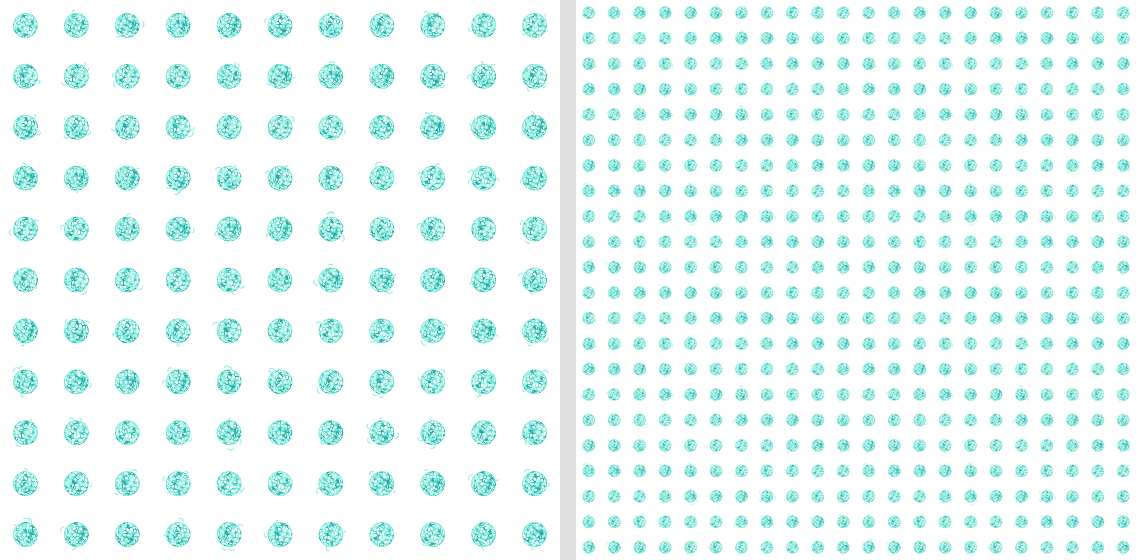
Left: one tile. Right: repeated 2 by 2.
Write a WebGL 2 fragment shader that draws this pattern.

```glsl
#version 300 es
precision highp float;
// Eleven by eleven grid of small turquoise veined spheres with stray wisps on white.

uniform vec2 u_resolution;
out vec4 fragColor;

const float TAU = 6.2831853;
const float REPEATS = 11.0;
const float RADIUS = 0.244;

float hash(vec3 p) {
    return fract(sin(dot(p, vec3(127.1, 311.7, 74.7))) * 43758.5453);
}

// Cellular veins: 1 on the borders between cells, 0 in their hearts.
// The phase moves the cell centres in closed orbits, so a whole turn wraps.
float veins(vec3 p, float phase) {
    vec3 base = floor(p);
    float nearest = 9.0, second = 9.0;
    for (int k = 0; k < 27; k++) {
        vec3 cell = base + vec3(k % 3, (k / 3) % 3, k / 9) - 1.0;
        vec3 seed = vec3(hash(cell), hash(cell + 17.3), hash(cell + 41.9));
        float d = length(cell + 0.5 + 0.45 * sin(TAU * (seed + phase)) - p);
        second = min(second, max(nearest, d));
        nearest = min(nearest, d);
    }
    return 1.0 - smoothstep(0.0, 0.5, second - nearest);
}

// White through pale mint to deep teal.
vec3 tealRamp(float t) {
    t = clamp(t, 0.0, 1.0) * 5.0;
    vec3 c = mix(vec3(1.0), vec3(0.85, 0.98, 0.94), clamp(t, 0.0, 1.0));
    c = mix(c, vec3(0.70, 0.96, 0.91), clamp(t - 1.0, 0.0, 1.0));
    c = mix(c, vec3(0.53, 0.93, 0.87), clamp(t - 2.0, 0.0, 1.0));
    c = mix(c, vec3(0.36, 0.83, 0.81), clamp(t - 3.0, 0.0, 1.0));
    return mix(c, vec3(0.20, 0.65, 0.64), clamp(t - 4.0, 0.0, 1.0));
}

// Short hair-thin arcs curling out of the rim, in some repeats only.
float wisps(vec2 p, vec2 id, float px) {
    float ink = 0.0;
    for (int i = 0; i < 5; i++) {
        vec3 key = vec3(id, float(i) * 3.7);
        if (hash(key) > 0.3) continue;
        float angle = TAU * hash(key + 5.1);
        float turn = angle + 2.5 * (hash(key + 9.4) - 0.5);
        float bend = mix(0.02, 0.07, hash(key + 2.6));
        vec2 q = p - (RADIUS + 0.03 * hash(key + 7.8)) * vec2(cos(angle), sin(angle));
        float line = 1.0 - smoothstep(0.002, 0.002 + px, abs(length(q) - bend));
        float span = dot(q, vec2(cos(turn), sin(turn))) / max(length(q), 0.001);
        ink = max(ink, line * smoothstep(0.2, 0.6, span));
    }
    return ink;
}

void main() {
    vec2 grid = gl_FragCoord.xy / u_resolution * REPEATS;
    vec2 id = floor(grid);
    vec2 p = fract(grid) - 0.5;
    float px = REPEATS / min(u_resolution.x, u_resolution.y);
    float r = length(p);

    vec3 color = mix(vec3(1.0), vec3(0.45, 0.89, 0.84), 0.65 * wisps(p, id, px));

    if (r < RADIUS + px) {
        // Lift the disc onto a sphere so the veins crowd towards the rim.
        vec2 s = p / RADIUS;
        vec3 n = vec3(s, sqrt(max(0.0, 1.0 - dot(s, s))));
        float phase = (id.x + 3.0 * id.y) / REPEATS;
        float web = veins(n * 3.6 + 8.0, phase);

        // Uneven ink density gives scattered dark knots.
        vec3 wave = sin(n * vec3(8.0, 9.0, 7.0) + n.yzx * 5.0 + TAU * phase);
        float density = 0.8 + 0.3 * (wave.x * wave.y + 0.5 * wave.z);
        float tone = web * density;

        // Fine outline of the sphere.
        float rim = 1.0 - smoothstep(0.004, 0.004 + px, abs(r - RADIUS + 0.006));
        tone = max(tone, 0.6 * rim);

        float cover = 1.0 - smoothstep(-0.5 * px, 0.5 * px, r - RADIUS);
        color = mix(color, tealRamp(tone), cover);
    }
    fragColor = vec4(color, 1.0);
}
```
